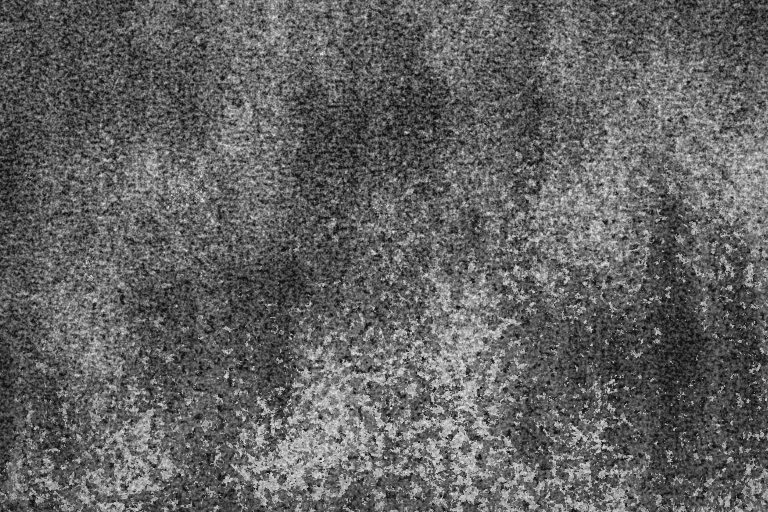
Reproduce this texture procedurally as a Shadertoy shader.

```glsl
const float BASE_TONE = 0.325;
const float FLAKE_TONE = 0.68;
const float PIT_TONE = 0.15;
const float FLAKE_LEVEL = 0.34;    // higher leaves fewer pale flakes
const float FLAKE_SOFTNESS = 0.17;
const float PIT_LEVEL = 0.34;
const float FLAKE_SCALE = 44.0;
const float PIT_SCALE = 52.0;
const float GRAIN_SCALE = 143.0;
const float GRAIN_CONTRAST = 0.30;
const float WEAVE_CONTRAST = 0.20;
const float STREAK_CONTRAST = 0.16;
const float VIGNETTE = 0.16;
const vec2 CLOUD_SCALE = vec2(3.4, 2.5);
const vec2 STREAK_SCALE = vec2(15.0, 2.3);
const vec2 WEAVE_SCALE = vec2(57.0, 161.0);
const mat2 OCTAVE_TURN = mat2(0.8, 0.6, -0.6, 0.8);

// Unit gradient picked by an integer hash
vec2 gradientAt(ivec2 cell) {
    uvec2 q = uvec2(cell) * uvec2(1597334673u, 3812015801u);
    uint h = (q.x ^ q.y) * 1597334673u;
    h = (h ^ (h >> 15)) * 2246822519u;
    h ^= h >> 13;
    float angle = float(h & 65535u) / 65536.0 * 6.28318;
    return vec2(cos(angle), sin(angle));
}

float gradientNoise(vec2 p) {
    ivec2 i = ivec2(floor(p));
    vec2 f = fract(p);
    vec2 u = f * f * f * (f * (f * 6.0 - 15.0) + 10.0);
    float a = dot(gradientAt(i), f);
    float b = dot(gradientAt(i + ivec2(1, 0)), f - vec2(1.0, 0.0));
    float c = dot(gradientAt(i + ivec2(0, 1)), f - vec2(0.0, 1.0));
    float d = dot(gradientAt(i + ivec2(1, 1)), f - vec2(1.0));
    return mix(mix(a, b, u.x), mix(c, d, u.x), u.y);
}

float fbm(vec2 p, int octaves, float gain) {
    float sum = 0.0, amplitude = 1.0;
    for (int i = 0; i < octaves; i++) {
        sum += amplitude * gradientNoise(p);
        p = OCTAVE_TURN * p * 1.93 + vec2(17.3, 9.1);
        amplitude *= gain;
    }
    return sum;
}

float blob(vec2 p, vec2 center, vec2 radius) {
    vec2 d = (p - center) / radius;
    return exp(-dot(d, d));
}

void mainImage(out vec4 fragColor, in vec2 fragCoord) {
    vec2 uv = fragCoord / iResolution.xy;
    vec2 p = fragCoord / iResolution.y;

    // Broad wear: heavy along the bottom and right, faint at the upper left
    float cloud = fbm(p * CLOUD_SCALE + 3.7, 5, 0.58);
    float wear = 0.36 * blob(p, vec2(0.80, 0.08), vec2(0.42, 0.22))
               + 0.24 * blob(p, vec2(1.34, 0.65), vec2(0.22, 0.28))
               + 0.20 * blob(p, vec2(1.05, 0.70), vec2(0.12, 0.20))
               - 0.26 * blob(p, vec2(1.28, 0.34), vec2(0.16, 0.20))
               - 0.16 * blob(p, vec2(0.05, 0.75), vec2(0.40, 0.40));
    float cover = 0.75 * cloud + wear - 0.04;
    float smoothArea = smoothstep(0.25, 0.85, uv.y - 0.45 * uv.x + 0.3 + 0.3 * cloud);

    // Matte ground with vertical stains and a fine horizontal weave
    float streak = gradientNoise(p * STREAK_SCALE + cloud);
    float weave = gradientNoise(p * WEAVE_SCALE + 31.0);
    float grain = fbm(p * GRAIN_SCALE + 5.3, 2, 0.8);
    float tone = BASE_TONE + STREAK_CONTRAST * streak + 0.17 * cover;
    tone += 0.05 * smoothArea;

    // Dark pits
    float pits = fbm(p * PIT_SCALE + 71.0, 3, 0.75) - 0.25 * cover;
    float pitMask = smoothstep(PIT_LEVEL - 0.25, PIT_LEVEL + 0.15, pits);
    tone = mix(tone, PIT_TONE, pitMask * mix(0.9, 0.6, smoothArea));

    // Ragged pale flakes, blurred into stains where the surface is smooth
    float ragged = fbm(p * FLAKE_SCALE + 0.6 * cloud, 4, 0.82);
    float softness = FLAKE_SOFTNESS * mix(1.0, 2.4, smoothArea);
    float flakes = smoothstep(-softness, softness, ragged + cover - FLAKE_LEVEL);
    tone = mix(tone, FLAKE_TONE + 0.10 * cover, flakes * mix(0.95, 0.58, smoothArea));

    // Sparse hairline scratches
    float hair = abs(gradientNoise(p * vec2(17.0, 7.0) + 0.3 * ragged + 43.0));
    float sparse = smoothstep(0.2, 0.45, gradientNoise(p * 9.0 + 12.0));
    tone += 0.22 * sparse * smoothArea * (1.0 - smoothstep(0.0, 0.035, hair));

    // Grain and edge shading
    tone += GRAIN_CONTRAST * grain * mix(0.8, 1.1, smoothArea);
    tone += WEAVE_CONTRAST * weave * mix(0.5, 1.0, smoothArea);
    vec2 edge = uv * 2.0 - 1.0;
    tone *= 1.04 - VIGNETTE * dot(edge * edge, edge * edge) * 0.5;

    fragColor = vec4(vec3(clamp(tone, 0.07, 0.88)), 1.0);
}
```
